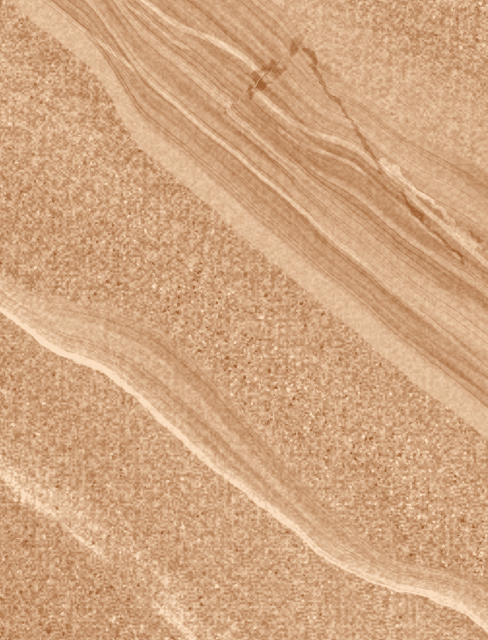
This texture is drawn by a WebGL 2 fragment shader. Its source:

```glsl
#version 300 es
precision highp float;
// Layered sandstone: sloping bands of grainy sand, fine strata and pale veins.
// Every band is placed by its depth across the slope; noise bends the layers,
// hashed grains and pebbles roughen the sand, and two faults break the strata.

uniform vec2 u_resolution;
out vec4 fragColor;

const vec3 RUST = vec3(0.69, 0.47, 0.30);
const vec3 CREAM = vec3(0.93, 0.80, 0.67);
const float SLOPE = 0.84;

float hash(vec2 p) {
    return fract(sin(dot(p, vec2(127.1, 311.7))) * 43758.5453);
}

float noise(vec2 p) {
    vec2 i = floor(p), f = fract(p);
    f = f * f * (3.0 - 2.0 * f);
    return mix(mix(hash(i), hash(i + vec2(1, 0)), f.x),
               mix(hash(i + vec2(0, 1)), hash(i + vec2(1, 1)), f.x), f.y);
}

float fbm(vec2 p) {
    float sum = 0.0, amp = 0.5;
    for (int i = 0; i < 4; i++) {
        sum += amp * (noise(p) - 0.5);
        p = p * 2.1 + 7.3;
        amp *= 0.5;
    }
    return sum;
}

// 1 between lo and hi, with soft borders
float band(float v, float lo, float hi, float soft) {
    return smoothstep(lo - soft, lo + soft, v) * (1.0 - smoothstep(hi - soft, hi + soft, v));
}

float vein(float dist, float width) {
    return 1.0 - smoothstep(width * 0.4, width, abs(dist));
}

float segment(vec2 p, vec2 a, vec2 b) {
    vec2 ab = b - a;
    return length(p - a - ab * clamp(dot(p - a, ab) / dot(ab, ab), 0.0, 1.0));
}

// Light and dark pebbles, one per jittered cell
float pebbles(vec2 p, float density) {
    vec2 cell = floor(p);
    float tone = 0.0;
    for (int y = -1; y <= 1; y++)
    for (int x = -1; x <= 1; x++) {
        vec2 c = cell + vec2(x, y);
        vec2 off = p - c - vec2(hash(c + 3.1), hash(c + 8.7));
        off += 0.35 * (vec2(noise(p * 2.5), noise(p * 2.5 + 40.0)) - 0.5);
        float radius = mix(0.2, 0.55, hash(c + 5.5));
        float shade = hash(c + 1.9) > 0.4 ? 0.42 : -0.5;
        tone += shade * step(hash(c), density) * (1.0 - smoothstep(radius * 0.5, radius, length(off)));
    }
    return tone;
}

// Fine layering that runs along the slope
float strata(float x, float depth) {
    float broad = noise(vec2(x * 3.0, depth * 45.0)) - 0.5;
    float fine = noise(vec2(x * 5.0 + 9.0, depth * 130.0)) - 0.5;
    float crease = vein(noise(vec2(x * 3.5, depth * 85.0 + 30.0)) - 0.5, 0.12);
    return 0.42 * broad + 0.4 * fine - 0.22 * crease;
}

void main() {
    vec2 p = vec2(gl_FragCoord.x, u_resolution.y - gl_FragCoord.y) / u_resolution.y;
    float x = p.x;
    float rough = fbm(p * 45.0);
    float d = p.y - SLOPE * x + 0.016 * fbm(p * 7.0) + 0.005 * rough;

    // Borders of the upper and lower layered seams
    float upperTop = -0.36 + 0.035 * smoothstep(0.43, 0.52, x) - 0.045 * smoothstep(0.6, 0.77, x);
    float upperEnd = 0.05 - 0.065 * (1.0 - smoothstep(0.13, 0.235, x));
    float lowerTop = 0.423 - 0.115 * smoothstep(0.0, 0.27, x)
                   + 0.05 * smoothstep(0.3, 0.5, x) - 0.085 * smoothstep(0.58, 0.78, x);
    float lowerEnd = 0.485 - 0.037 * smoothstep(0.06, 0.18, x)
                   - 0.1 * smoothstep(0.48, 0.76, x) + 0.012 * fbm(p * 22.0);

    // Sand with wide streaks and a darker floor
    float streak = fbm(vec2(x * 3.0 + 4.0, d * 14.0));
    float tone = 0.53 + 0.3 * streak - 0.12 * smoothstep(0.74, 0.78, d);
    tone -= 0.1 * band(d, upperEnd, upperEnd + 0.06, 0.03);
    float grain = 0.68 * (noise(p * 330.0) - 0.5) + 0.5 * (noise(p * 190.0 + 50.0) - 0.5);

    // Upper seam, its layers shifted at the fault
    float shift = 0.035 * smoothstep(0.533, 0.54, x + 1.05 * p.y + 0.01 * rough)
                * (1.0 - smoothstep(0.45, 0.57, x)) * (1.0 - smoothstep(-0.17, -0.1, d));
    float layer = d - shift;
    float across = (layer - upperTop) / (upperEnd - upperTop);
    float upper = band(d, upperTop, upperEnd, 0.003);
    float upperTone = 0.55 + strata(x, across * 0.4) - 0.08 * band(across, 0.1, 0.5, 0.1);
    upperTone = mix(upperTone, 0.8, band(d, upperEnd - 0.045, upperEnd + 0.01, 0.004));
    tone = mix(tone, upperTone, upper);
    float pale = band(d, upperTop - 0.06, upperTop, 0.003) + smoothstep(-0.16, -0.06, d - upperTop) * step(d, upperTop - 0.06);
    tone = mix(tone, 0.7, 0.75 * clamp(pale, 0.0, 1.0));

    // Lower seam, layers squeezed between its curved borders
    float s = (d - lowerTop) / (lowerEnd - lowerTop);
    float lower = smoothstep(-0.12, 0.1, s) * (1.0 - smoothstep(0.98, 1.02, s));
    float lowerTone = mix(0.56, 0.84, smoothstep(0.35, 0.95, s)) + 0.7 * strata(x + 5.0, s * 0.12);
    lowerTone += 0.12 * (1.0 - smoothstep(0.05, 0.3, x));
    tone = mix(tone, lowerTone, lower);

    // Grain fades inside the smooth layers
    float smoothness = clamp(upper + 0.75 * lower + 0.6 * pale, 0.0, 1.0);
    tone += grain * mix(1.0, 0.4, smoothness);
    float coarse = band(d, 0.17, 0.3, 0.05) * smoothstep(0.1, 0.3, x)
                 + 0.7 * smoothstep(0.48, 0.62, -d) + 0.4 * smoothstep(0.74, 0.8, d);
    tone += pebbles(p * 140.0, 0.06 + 0.3 * coarse) * (1.0 - smoothness);

    // Pale veins
    float top = -0.19 - 0.04 * smoothstep(0.25, 0.39, x);
    float broken = smoothstep(0.3, 0.55, noise(vec2(x * 22.0, d * 60.0)));
    tone += 0.48 * vein(layer - top, 0.008) + 0.3 * broken * vein(layer - top - 0.028, 0.005);
    tone += 0.34 * mix(0.5, 1.0, broken) * vein(d + 0.065, 0.006);
    tone += 0.28 * vein(d - lowerEnd + 0.006, 0.009);
    float crust = d - 0.74 + 0.02 * fbm(p * 18.0);
    tone += 0.38 * broken * vein(crust, 0.011) + 0.22 * band(crust, -0.06, 0.0, 0.02) * broken;

    // Torn fault and long crack
    vec2 q = p + 0.03 * vec2(rough, fbm(p * 45.0 + 20.0));
    float tear = segment(q, vec2(0.475, 0.059), vec2(0.352, 0.176));
    float crack = min(segment(q, vec2(0.475, 0.08), vec2(0.573, 0.234)),
                      segment(q, vec2(0.573, 0.234), vec2(0.729, 0.417)));
    tone -= 0.5 * vein(tear, 0.012) * smoothstep(0.35, 0.6, noise(p * 50.0)) + 0.4 * vein(crack, 0.005);
    tone += 0.45 * vein(segment(q, vec2(0.6, 0.25), vec2(0.77, 0.4)), 0.006);

    fragColor = vec4(mix(RUST, CREAM, clamp(tone, -0.25, 1.2)), 1.0);
}
```
